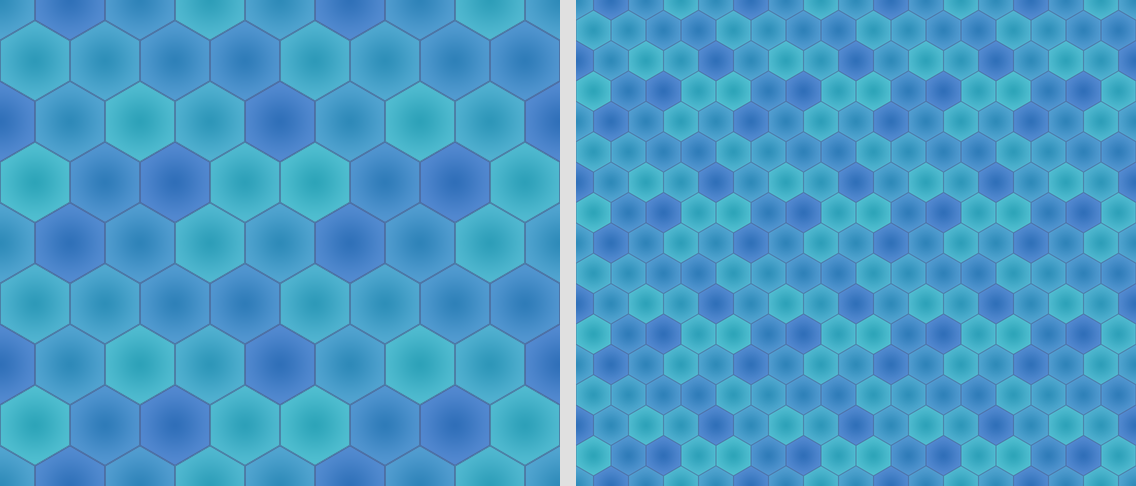
Left: one tile. Right: repeated 2 by 2.
A Shadertoy shader for this pattern:

```glsl
const float COLUMNS = 8.0;
const float ROWS = 8.0;
const float SQRT3 = 1.7320508;
const float LINE_HALF_WIDTH = 0.013;

// Tone of each tile in a repeating 4 x 4 block: 0 is blue, 1 is teal
const mat4 TONES = mat4(
    0.52, 0.04, 0.38, 0.88,
    1.00, 0.24, 0.00, 0.92,
    0.02, 0.50, 0.95, 0.74,
    0.80, 0.60, 0.34, 0.25);

// Centre of the nearest hexagon, in units of one column by two rows
vec2 nearestCell(vec2 p, vec2 pitch) {
    vec2 evenCell = floor(p / pitch + 0.5);
    vec2 oddCell = floor(p / pitch) + 0.5;
    vec2 toEven = p - evenCell * pitch;
    vec2 toOdd = p - oddCell * pitch;
    return dot(toEven, toEven) < dot(toOdd, toOdd) ? evenCell : oddCell;
}

// Distance from a point inside a unit-wide hexagon to its nearest side
float hexEdgeDistance(vec2 p) {
    p = abs(p);
    return 0.5 - max(p.x, dot(p, vec2(0.5, 0.5 * SQRT3)));
}

float tileTone(vec2 cell) {
    int row = int(mod(floor(2.0 * cell.y + 0.5), 4.0));
    int column = int(mod(floor(cell.x), 4.0));
    return TONES[row][column];
}

// Deep at the centre, paler towards the rim
vec3 tileColour(float tone, float radius) {
    vec3 centre = mix(vec3(0.18, 0.43, 0.72), vec3(0.17, 0.64, 0.72), tone);
    float glow = smoothstep(-0.08, 0.62, radius);
    return centre + vec3(0.15, 0.11, 0.10) * glow;
}

void mainImage(out vec4 fragColor, in vec2 fragCoord) {
    // Hexagonal grid, one unit per column
    vec2 pitch = vec2(1.0, SQRT3);
    vec2 p = fragCoord / iResolution.xy * vec2(COLUMNS, 0.5 * ROWS) * pitch;
    vec2 cell = nearestCell(p, pitch);
    vec2 local = p - cell * pitch;

    vec3 colour = tileColour(tileTone(cell), length(local));

    // Greyed joint between tiles
    float pixel = COLUMNS / iResolution.x;
    float edge = hexEdgeDistance(local);
    float joint = 1.0 - smoothstep(LINE_HALF_WIDTH - 0.5 * pixel,
                                   LINE_HALF_WIDTH + 0.5 * pixel, edge);
    colour = mix(colour, vec3(0.29, 0.36, 0.54), 0.6 * joint);

    fragColor = vec4(colour, 1.0);
}
```
